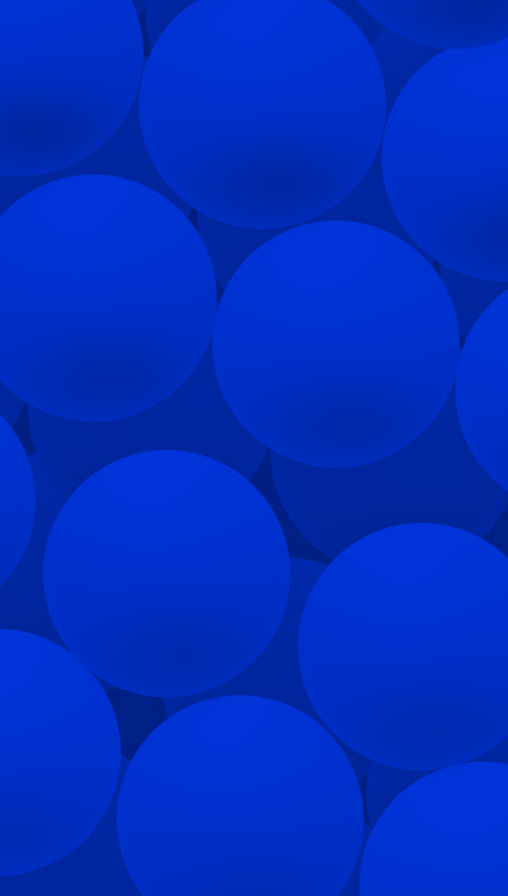
A Shadertoy shader for this background:

```glsl
// Two layers of large matte blue balls, lit softly from above.
// Each layer is a slanted lattice with wavering rows; the dim rear layer is
// painted first, then the bright front layer, in units of canvas height.

const float RADIUS = 0.138;
const vec3 BLUE = vec3(0.0, 0.235, 1.0);

float hash(vec2 cell) {
    return fract(sin(dot(cell, vec2(127.1, 311.7))) * 43758.5453);
}

// Centre of a ball; depth is 0 for the front layer and 1 for the rear one.
vec2 ballCentre(float row, float col, float depth) {
    float wave = -sin(row * 2.0943951);
    float lean = max(wave, 0.0);
    vec2 rowStart = vec2(0.022 + 0.082 * row, 0.941 - 0.285 * row - 0.013 * wave);
    vec2 colStep = vec2(0.271 + lean * (0.0156 - 0.065 * depth),
                        -0.0586 - 0.0052 * row - 0.0143 * wave - 0.052 * lean * depth);
    vec2 rearShift = vec2(0.065 + 0.078 * lean, -0.12);
    return rowStart + col * colStep + depth * rearShift;
}

// Brightness on a front ball; q is the position in ball radii.
float frontShade(vec2 q, float shadeDepth) {
    vec2 hollow = (q - vec2(0.14, -0.62)) / vec2(0.62, 0.33);
    vec2 glow = (q - vec2(-0.15, 0.5)) / vec2(0.6, 0.5);
    float rim = smoothstep(0.88, 1.0, length(q)) * smoothstep(0.3, -0.8, q.y);
    return 0.795 + 0.055 * q.y
         - shadeDepth * exp(-dot(hollow, hollow))
         + 0.025 * exp(-dot(glow, glow))
         + 0.025 * rim;
}

// Brightness on a rear ball: nearly flat, with a faint lit rim.
float rearShade(vec2 q) {
    float rim = smoothstep(0.85, 1.0, length(q));
    return 0.645 + 0.04 * q.y + 0.02 * rim;
}

void mainImage(out vec4 fragColor, in vec2 fragCoord) {
    vec2 p = fragCoord / iResolution.y;
    float soft = 1.0 / iResolution.y;
    float light = 0.55;

    for (int layer = 1; layer >= 0; layer--) {
        float depth = float(layer);
        for (int row = 3; row >= -1; row--) {
            for (int col = -1; col <= 2; col++) {
                vec2 cell = vec2(float(col), float(row));
                vec2 centre = ballCentre(cell.y, cell.x, depth);
                vec2 q = (p - centre) / RADIUS;
                float dist = length(p - centre) - RADIUS;

                // Lower balls have shallower shading.
                float shadeDepth = mix(0.03, 0.13, clamp(centre.y, 0.0, 1.0));
                float shade = mix(frontShade(q, shadeDepth), rearShade(q), depth);
                shade += 0.012 * (hash(cell + depth * 7.0) - 0.5);

                // Faint contact shadow, then the ball itself.
                light *= 1.0 - 0.03 * exp(-max(dist, 0.0) * 60.0);
                light = mix(light, shade, smoothstep(soft, -soft, dist));
            }
        }
    }

    fragColor = vec4(BLUE * light, 1.0);
}
```
